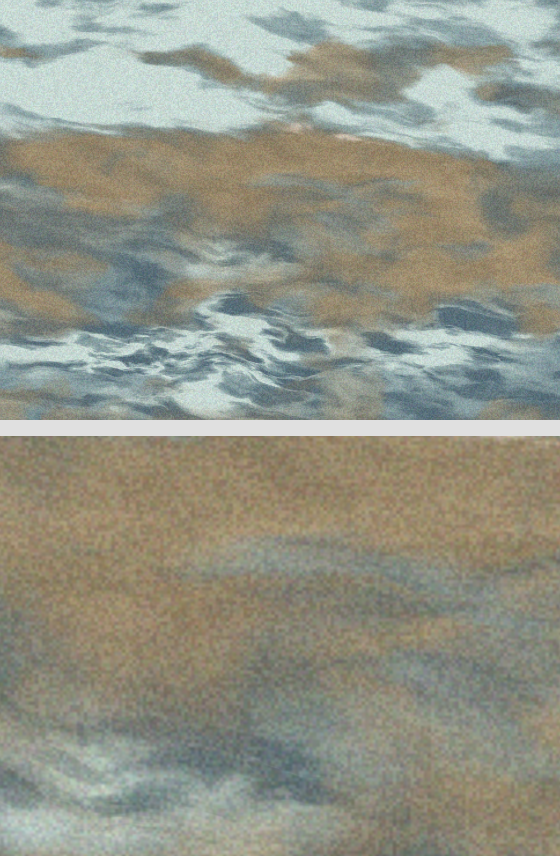
Top, the full canvas; bottom, a detail of the centre.
This texture is drawn by a Shadertoy shader. Its source:

```glsl
#define SLATE  vec3(0.34, 0.43, 0.475)
#define MIST   vec3(0.54, 0.63, 0.64)
#define PALE   vec3(0.78, 0.85, 0.83)
#define OLIVE  vec3(0.43, 0.455, 0.43)
#define OCHRE  vec3(0.625, 0.545, 0.415)
#define SPRAY  vec3(0.86, 0.80, 0.74)
#define SWELL_SCALE  vec2(3.6, 11.0)
#define STRAND_SCALE vec2(8.0, 27.0)
#define GRAIN_SCALE  330.0
#define GRAIN_AMOUNT 0.15

float hash(vec2 p) {
    vec3 h = fract(p.xyx * 0.1031);
    h += dot(h, h.yzx + 33.33);
    return fract((h.x + h.y) * h.z);
}

float noise(vec2 p) {
    vec2 cell = floor(p), f = fract(p);
    f = f * f * (3.0 - 2.0 * f);
    return mix(mix(hash(cell), hash(cell + vec2(1, 0)), f.x),
               mix(hash(cell + vec2(0, 1)), hash(cell + vec2(1, 1)), f.x), f.y);
}

float fbm(vec2 p) {
    float sum = 0.0, amplitude = 0.5;
    for (int i = 0; i < 5; i++) {
        sum += amplitude * noise(p);
        p = mat2(1.94, 0.36, -0.36, 1.94) * p + 7.3;
        amplitude *= 0.5;
    }
    return sum / 0.97;
}

// Height of the breaking wave's ridge, falling away from its peak
float crestHeight(float x) {
    float d = x - 0.72;
    return 0.70 - 0.25 * max(d, 0.0) - 0.05 * max(-d, 0.0);
}

// Soft elliptical spot
float spot(vec2 p, vec2 centre, vec2 radius) {
    vec2 d = (p - centre) / radius;
    return exp(-dot(d, d));
}

void mainImage(out vec4 fragColor, in vec2 fragCoord) {
    vec2 p = fragCoord / iResolution.y;

    // Warped surface, gently sloping down to the right
    vec2 warp = vec2(fbm(p * vec2(4, 8)), fbm(p * vec2(4, 8) + 17.0)) - 0.5;
    vec2 q = p + warp * vec2(0.20, 0.10);
    q.y += 0.13 * p.x;
    float swell = fbm(q * SWELL_SCALE + 3.0);
    float strand = pow(1.0 - abs(2.0 * fbm(q * STRAND_SCALE + 41.0) - 1.0), 4.0);
    float ripple = fbm(q * STRAND_SCALE * 1.2 + 83.0);
    float mottle = fbm((p + warp * 0.12) * vec2(7.0, 8.0) + 29.0);

    // Foamy water behind the crest, silty face, dark water in front
    float above = p.y - crestHeight(p.x);
    float behind = smoothstep(-0.05, 0.06, above + (swell - 0.5) * 0.25);
    float front = 1.0 - smoothstep(0.20, 0.42, p.y + (mottle - 0.5) * 0.35);
    float clearing = spot(p, vec2(0.56, 0.39), vec2(0.17, 0.07));
    float silt = (1.0 - behind) * (1.0 - front) * (1.0 - 0.8 * clearing);
    silt *= 1.0 - 0.65 * smoothstep(0.50, 0.68, swell);

    // Foam gathers in patches on the near water
    float patches = smoothstep(0.46, 0.62, fbm(p * vec2(3.5, 7.0) + 57.0));
    patches += spot(p, vec2(0.08, 0.17), vec2(0.18, 0.06));
    patches += spot(p, vec2(0.50, 0.05), vec2(0.28, 0.05));
    patches += spot(p, vec2(1.02, 0.17), vec2(0.26, 0.10));
    patches = min(patches, 1.0) * front + 0.8 * clearing;
    float nearFoam = patches * smoothstep(0.38, 0.72, 0.4 * strand + 0.8 * ripple);

    // Brightness of the blue water
    float farTone = 0.66 + (swell - 0.5) * 2.3 + (ripple - 0.5) * 1.3;
    farTone += 0.25 * spot(p, vec2(0.58, 0.83), vec2(0.55, 0.10));
    float nearTone = 0.16 + (ripple - 0.5) * 0.9 + 0.75 * nearFoam;
    float tone = mix(nearTone, farTone, behind);
    vec3 color = mix(SLATE, MIST, smoothstep(-0.05, 0.5, tone));
    color = mix(color, PALE, smoothstep(0.45, 0.95, tone));

    // Silt on the face, in the far troughs and along the top edge
    float glow = spot(p, vec2(0.75, 0.60), vec2(0.50, 0.13));
    vec3 mud = mix(OLIVE, OCHRE, smoothstep(0.32, 0.72, mottle + 0.18 * glow));
    mud *= 0.94 + 0.24 * (ripple - 0.25);
    float trough = behind * (1.0 - smoothstep(0.30, 0.44, swell - 0.12 * smoothstep(0.95, 0.85, p.y) + 0.06));
    float murk = front * (1.0 - patches) * smoothstep(0.44, 0.62, mottle);
    color = mix(color, mud, clamp(0.92 * silt + 0.7 * trough + 0.6 * murk, 0.0, 1.0));

    // Broken spray along the ridge
    float ridge = above + (mottle - 0.5) * 0.07;
    float spray = exp(-pow(ridge / 0.007, 2.0)) * smoothstep(0.45, 0.60, ripple + 0.05);
    spray *= smoothstep(0.66, 0.72, p.x) * (1.0 - smoothstep(0.82, 1.22, p.x));
    color = mix(color, SPRAY, 0.8 * spray);

    // Film grain, mostly grey with a little colour
    vec2 g = p * GRAIN_SCALE;
    vec3 tint = vec3(noise(g + 11.0), noise(g + 137.0), noise(g + 251.0)) - 0.5;
    color += GRAIN_AMOUNT * (0.65 * (noise(g * 1.1) - 0.5) + 0.45 * tint);

    fragColor = vec4(clamp(color, 0.0, 1.0), 1.0);
}
```
